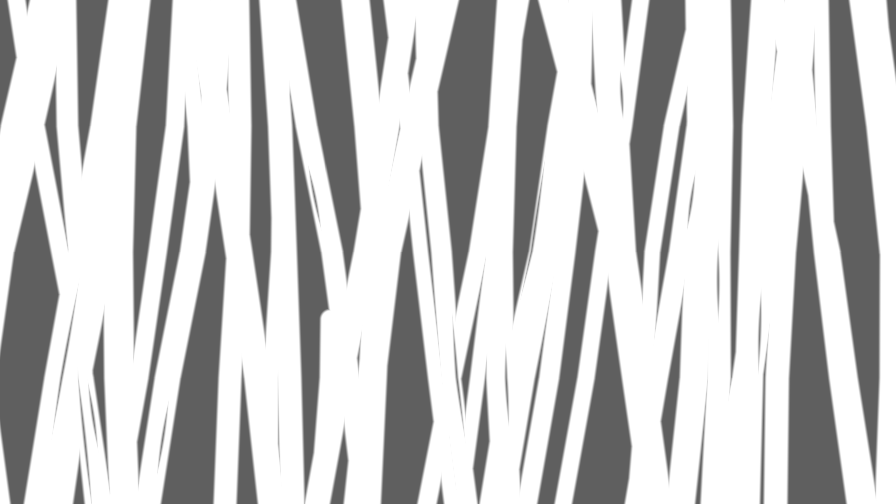
A WebGL 2 fragment shader for this pattern:

```glsl
#version 300 es
precision highp float;
// Draws crowded, slanting white brush strokes from top to bottom of a grey ground.

uniform vec2 u_resolution;
out vec4 fragColor;

const vec3 GROUND_COLOR = vec3(0.373);
const vec3 STROKE_COLOR = vec3(1.0);

// Lengths are in units of the canvas height.
const int STROKE_COUNT = 44;
const float SIDE_MARGIN = 0.06;
const float PLACE_JITTER = 1.5;     // in stroke spacings
const float MAX_SLANT = 0.2;        // sideways run per unit of height
const float MAX_BOW = 0.03;
const float KNOT_JITTER = 0.006;
const float KNOTS_PER_HEIGHT = 4.0;
const float MIN_RADIUS = 0.015;
const float MAX_RADIUS = 0.031;
const float LOOSE_END_SHARE = 0.06;
const float CRACK_SHARE = 0.3;
const float CRACK_RADIUS = 0.0018;
const float EDGE_SOFTNESS = 0.0036;
const uint SEED = 71u;

// Integer hash of a stroke and one of its traits, from 0 to 1.
float hash(int stroke, int trait) {
    uint n = uint(stroke) * 1973u + uint(trait + 64) * 9277u + SEED * 26699u;
    n = n * 747796405u + 2891336453u;
    n = ((n >> ((n >> 28u) + 4u)) ^ n) * 277803737u;
    n = (n >> 22u) ^ n;
    return float(n >> 8u) / 16777216.0;
}

float signedHash(int stroke, int trait) {
    return 2.0 * hash(stroke, trait) - 1.0;
}

// Sideways position of one knot of a stroke's centre line.
float knotX(int stroke, float knot) {
    float y = knot / KNOTS_PER_HEIGHT - 0.5;
    float slant = MAX_SLANT * signedHash(stroke, 1);
    float bow = MAX_BOW * signedHash(stroke, 2) * (1.0 - 4.0 * y * y);
    return slant * y + bow + KNOT_JITTER * signedHash(stroke, 20 + int(knot));
}

// Centre line at height y: x is its position, y its slope.
vec2 centreLine(int stroke, float y) {
    float knot = floor(y * KNOTS_PER_HEIGHT);
    float low = knotX(stroke, knot);
    float rise = knotX(stroke, knot + 1.0) - low;
    return vec2(low + rise * (y * KNOTS_PER_HEIGHT - knot), rise * KNOTS_PER_HEIGHT);
}

// Distance to a stroke's edge; a few strokes stop early in a round end.
float strokeDistance(int stroke, float across, float y, float radius) {
    float overshoot = 0.0;
    if (hash(stroke, 4) < LOOSE_END_SHARE) {
        float end = mix(0.35, 0.65, hash(stroke, 5));
        overshoot = hash(stroke, 6) < 0.5 ? max(y - end, 0.0) : max(end - y, 0.0);
    }
    return length(vec2(across, overshoot)) - radius;
}

// Distance to a thin tapering crack that runs along a stroke.
float crackDistance(int stroke, float across, float y, float radius) {
    float middle = mix(0.1, 0.9, hash(stroke, 8));
    float halfLength = mix(0.03, 0.1, hash(stroke, 9));
    float along = (y - middle) / halfLength;
    float offset = 0.7 * radius * signedHash(stroke, 10);
    return abs(across - offset) - CRACK_RADIUS * (1.0 - along * along);
}

void main() {
    vec2 point = gl_FragCoord.xy / u_resolution.y;
    float aspect = u_resolution.x / u_resolution.y;
    float spacing = (aspect + 2.0 * SIDE_MARGIN) / float(STROKE_COUNT);
    float edge = max(EDGE_SOFTNESS, 0.7 / u_resolution.y);

    float strokes = 10.0;
    float cracks = 10.0;
    for (int i = 0; i < STROKE_COUNT; i++) {
        float place = float(i) + 0.5 + 0.5 * PLACE_JITTER * signedHash(i, 0);
        vec2 line = centreLine(i, point.y);
        float across = point.x + SIDE_MARGIN - place * spacing - line.x;
        across *= inversesqrt(1.0 + line.y * line.y);

        float radius = mix(MIN_RADIUS, MAX_RADIUS, hash(i, 3));
        strokes = min(strokes, strokeDistance(i, across, point.y, radius));
        if (hash(i, 7) < CRACK_SHARE) {
            cracks = min(cracks, crackDistance(i, across, point.y, radius));
        }
    }

    // Lay the white strokes over the ground, then open the cracks.
    float paint = 1.0 - smoothstep(-edge, edge, strokes);
    paint *= smoothstep(-edge, edge, cracks);
    fragColor = vec4(mix(GROUND_COLOR, STROKE_COLOR, paint), 1.0);
}
```
